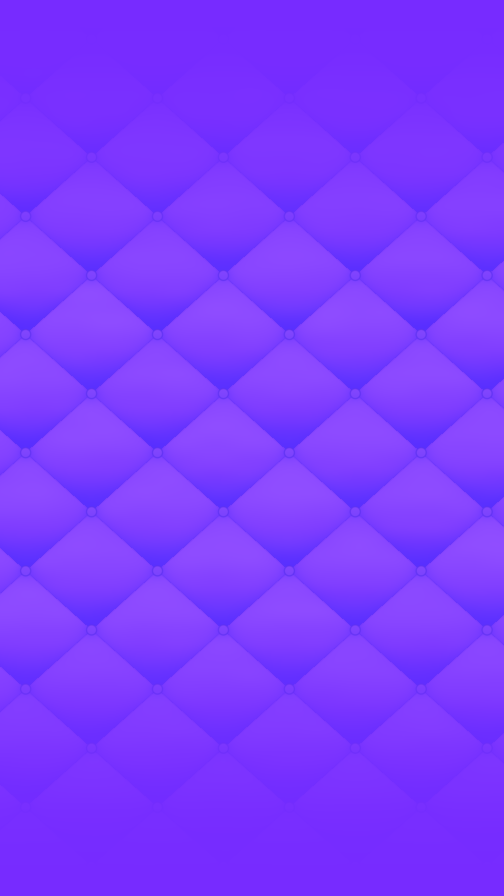
Write a WebGL 1 fragment shader that draws this pattern.

```glsl
precision highp float;

uniform vec2 u_resolution;

// Lengths are fractions of the canvas width.
const vec2 CELL = vec2(0.2616, 0.2345);
const vec2 ORIGIN = vec2(0.0509, 0.8796);
const float BUTTON_RADIUS = 0.0108;
const float RIM_WIDTH = 0.0018;
const float SEAM_WIDTH = 0.0022;
const float SEAM_SOFTNESS = 0.011;
const float FADE_START = 0.02;
const float FADE_END = 0.36;
const float TONE_VARIATION = 0.012;

const vec3 BASE = vec3(0.465, 0.170, 1.0);
const vec3 LIT = vec3(0.555, 0.295, 1.0);
const vec3 MIDDLE = vec3(0.500, 0.240, 1.0);
const vec3 SHADOW = vec3(0.330, 0.180, 1.0);
const vec3 SEAM = vec3(0.410, 0.200, 0.97);
const vec3 BUTTON = vec3(0.490, 0.265, 1.0);
const vec3 RIM = vec3(0.360, 0.190, 0.94);

float hash(vec2 p) {
  vec3 q = fract(vec3(p.xyx) * 0.1031);
  q += dot(q, q.yzx + 33.33);
  return fract((q.x + q.y) * q.z);
}

float valueNoise(vec2 p) {
  vec2 cell = floor(p);
  vec2 f = fract(p);
  f = f * f * (3.0 - 2.0 * f);
  float low = mix(hash(cell), hash(cell + vec2(1.0, 0.0)), f.x);
  float high = mix(hash(cell + vec2(0.0, 1.0)), hash(cell + 1.0), f.x);
  return mix(low, high, f.y);
}

// Coverage of the region where the signed distance is negative.
float coverage(float distanceToEdge, float pixel) {
  return 1.0 - smoothstep(-pixel, pixel, distanceToEdge);
}

// Padded diamond: lit above, sinking into shadow at its lower corner.
vec3 cushion(vec2 local, float lowerEdge, float upperEdge) {
  float falloff = 1.0 - smoothstep(-0.22, 0.20, local.y);
  vec3 color = mix(LIT, MIDDLE, falloff);
  float corner = 1.0 - smoothstep(-0.48, -0.10, local.y);
  color = mix(color, SHADOW, 0.85 * corner);
  float tuck = exp(-lowerEdge / SEAM_SOFTNESS);
  color = mix(color, SHADOW, 0.28 * tuck);
  float fold = exp(-upperEdge / SEAM_SOFTNESS);
  return mix(color, MIDDLE, 0.35 * fold);
}

vec3 addButton(vec3 color, vec2 offset, float pixel) {
  float radius = length(offset);
  float halo = exp(-max(radius - BUTTON_RADIUS, 0.0) / 0.008);
  color = mix(color, SHADOW, 0.25 * halo);
  color = mix(color, RIM, coverage(radius - BUTTON_RADIUS, pixel));
  float light = clamp(0.5 + 0.5 * offset.y / BUTTON_RADIUS, 0.0, 1.0);
  vec3 face = mix(BUTTON, LIT, 0.7 * light);
  float inside = coverage(radius - BUTTON_RADIUS + RIM_WIDTH, pixel);
  return mix(color, face, 0.9 * inside);
}

void main() {
  vec2 point = gl_FragCoord.xy / u_resolution.x;
  float pixel = 1.0 / u_resolution.x;

  // Skewed coordinates: seams on whole numbers, buttons where both are whole.
  vec2 grid = (point - ORIGIN) / CELL;
  vec2 skew = vec2(grid.x + grid.y, grid.x - grid.y);
  vec2 tile = floor(skew);
  vec2 f = skew - tile;
  vec2 local = 0.5 * vec2(f.x + f.y - 1.0, f.x - f.y);

  float seamScale = 1.0 / length(1.0 / CELL);
  float lowerEdge = min(f.x, 1.0 - f.y) * seamScale;
  float upperEdge = min(1.0 - f.x, f.y) * seamScale;
  float seamDistance = min(lowerEdge, upperEdge);

  vec3 color = cushion(local, lowerEdge, upperEdge);

  // Slight differences of tone between cushions and across the cloth.
  float tone = hash(tile + 50.0) + valueNoise(point * vec2(14.0, 30.0)) - 1.0;
  color.rg += TONE_VARIATION * tone;

  float seam = coverage(seamDistance - 0.5 * SEAM_WIDTH, pixel);
  color = mix(color, SEAM, 0.5 * seam);

  // Nearest button
  vec2 toButton = skew - floor(skew + 0.5);
  vec2 offset = 0.5 * vec2(toButton.x + toButton.y, toButton.x - toButton.y) * CELL;
  color = addButton(color, offset, pixel);

  // Fade to the plain colour at the top and bottom.
  float height = gl_FragCoord.y / u_resolution.y;
  float strength = smoothstep(FADE_START, FADE_END, min(height, 1.0 - height));
  gl_FragColor = vec4(mix(BASE, color, strength), 1.0);
}
```
